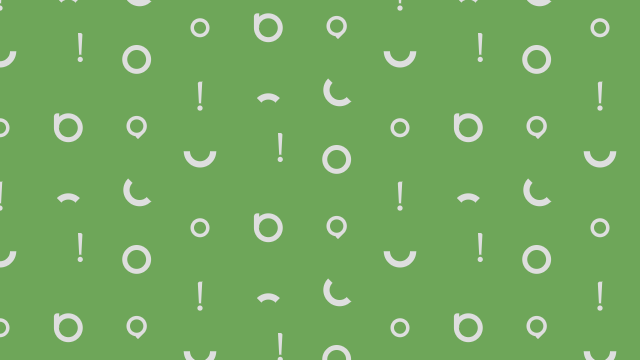
This pattern is drawn by a WebGL 2 fragment shader. Its source:

```glsl
#version 300 es
precision highp float;
// Pale rings, arcs and tapered bars scattered on flat green.
// Nine motifs, built from distance functions, fill a square tile of 240 units;
// every other tile column drops by half a tile. The canvas is 432 units high.

uniform vec2 u_resolution;
out vec4 fragColor;

float ring(vec2 p, float inner, float outer) {
    return abs(length(p) - 0.5 * (inner + outer)) - 0.5 * (outer - inner);
}

// Flat-ended arc facing direction dir, open by halfAngle to each side.
float arc(vec2 p, vec2 dir, float halfAngle) {
    float side = abs(p.x * dir.y - p.y * dir.x);
    float cut = side * cos(halfAngle) - dot(p, dir) * sin(halfAngle);
    return max(ring(p, 12.0, 19.5), cut);
}

// Rounded corner; c holds the signed distances to its two edges.
float corner(vec2 c, float radius) {
    return length(max(c + radius, 0.0)) - radius;
}

// Dot at the origin with a bar widening along +y.
float dottedBar(vec2 p) {
    float halfWidth = mix(1.3, 2.7, clamp((p.y - 5.7) / 26.0, 0.0, 1.0));
    float bar = max(abs(p.x) - halfWidth, abs(p.y - 18.7) - 13.0);
    bar = max(bar, corner(vec2(-p.x - halfWidth, p.y - 31.7), 2.5));
    return min(bar, length(p) - 3.1);
}

// Ring with an upright stem on its left side.
float stemmedRing(vec2 p) {
    float stem = max(corner(-p - 17.3, 4.0), max(p.x + 11.0, p.y));
    return min(ring(p, 11.3, 17.3), stem);
}

// Ring with a short diagonal tail leaving its lower right.
float tailedRing(vec2 p) {
    vec2 q = vec2(p.x + p.y, p.y - p.x) * 0.7071;
    float tail = max(abs(q.x - 10.1) - 2.1, abs(q.y - 5.0) - 5.0);
    return min(ring(p, 8.0, 12.2), tail);
}

// All motifs of one tile, y pointing down.
float motifs(vec2 p) {
    // Top row
    float d = ring(p - vec2(40.0, 33.3), 7.2, 11.4);
    d = min(d, stemmedRing(p - vec2(122.0, 33.3)));
    d = min(d, tailedRing(p - vec2(204.0, 31.3)));
    // Middle row
    d = min(d, dottedBar(vec2(p.x - 40.0, 129.7 - p.y)));
    d = min(d, arc(p - vec2(122.0, 131.5), vec2(0.0, -1.0), 0.7854));
    d = min(d, arc(p - vec2(207.5, 108.0), vec2(-0.7071, 0.7071), 1.5708));
    // Bottom row
    d = min(d, arc(p - vec2(40.0, 181.5), vec2(0.0, 1.0), 1.5708));
    d = min(d, dottedBar(vec2(136.3 - p.x, 191.3 - p.y)));
    return min(d, ring(p - vec2(204.0, 191.3), 11.3, 17.3));
}

void main() {
    float pixel = 432.0 / u_resolution.y;
    vec2 p = vec2(gl_FragCoord.x, u_resolution.y - gl_FragCoord.y) * pixel;

    // Half-drop tiling
    p.x -= 200.0;
    p.y -= 120.0 * mod(floor(p.x / 240.0), 2.0);
    float d = motifs(mod(p, 240.0));

    vec3 green = vec3(0.43, 0.65, 0.35);
    vec3 paleGray = vec3(0.87);
    float coverage = clamp(0.5 - d / pixel, 0.0, 1.0);
    fragColor = vec4(mix(green, paleGray, coverage), 1.0);
}
```
